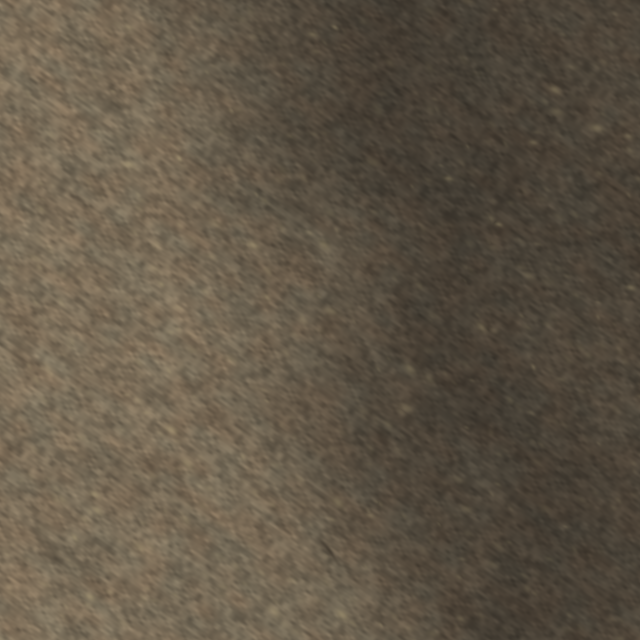
Give the GLSL for this texture, as a Shadertoy shader.

```glsl
const vec3 SHADE = vec3(0.272, 0.243, 0.203);
const vec3 LIT = vec3(0.462, 0.411, 0.335);
const vec3 FLECK = vec3(0.66, 0.60, 0.46);
const vec3 PIT = vec3(0.18, 0.155, 0.125);
const float GRAIN_ANGLE = -0.62;

// Integer hash: three random values per lattice cell
vec3 hash3(vec2 cell, float seed) {
    uvec3 v = uvec3(ivec3(vec3(cell, seed))) * 1664525u + 1013904223u;
    v.x += v.y * v.z; v.y += v.z * v.x; v.z += v.x * v.y;
    v ^= v >> 16u;
    v.x += v.y * v.z; v.y += v.z * v.x; v.z += v.x * v.y;
    return vec3(v >> 8u) / 16777216.0;
}

vec2 rotate(vec2 p, float angle) {
    float c = cos(angle), s = sin(angle);
    return vec2(c * p.x + s * p.y, c * p.y - s * p.x);
}

// Smooth value noise, centred on zero
float noise(vec2 p, float seed) {
    vec2 cell = floor(p), f = fract(p);
    f = f * f * (3.0 - 2.0 * f);
    float low = mix(hash3(cell, seed).x, hash3(cell + vec2(1, 0), seed).x, f.x);
    float high = mix(hash3(cell + vec2(0, 1), seed).x, hash3(cell + vec2(1, 1), seed).x, f.x);
    return mix(low, high, f.y) - 0.5;
}

// Scattered soft, slightly bent ellipses; halfSize is in canvas units
float scatter(vec2 p, float cells, float share, vec2 halfSize, float bend, float seed) {
    vec2 home = floor(p * cells);
    float cover = 0.0;
    for (int y = -1; y <= 1; y++) {
        for (int x = -1; x <= 1; x++) {
            vec2 cell = home + vec2(x, y);
            vec3 place = hash3(cell, seed);
            vec3 form = hash3(cell, seed + 1.0);
            vec2 d = p - (cell + place.xy) / cells;
            d = rotate(d, (form.x - 0.5) * 0.9) / (halfSize * mix(0.6, 1.3, form.y));
            d.y += bend * d.x * d.x;
            float spot = exp(-dot(d, d)) * mix(0.3, 1.0, form.z * form.z);
            cover = max(cover, spot * step(place.z, share));
        }
    }
    return cover;
}

// Broad light falling off across a slanted, wavering edge
float illumination(vec2 uv) {
    float edge = 0.69 - 0.25 * uv.y + 0.12 * noise(uv * 3.5, 1.0);
    float fromEdge = uv.x - edge;
    float light = 1.0 - smoothstep(-0.28, 0.17, fromEdge);
    float glow = 0.10 * smoothstep(0.2, 0.6, -fromEdge);
    float rebound = 0.13 * smoothstep(0.12, 0.42, fromEdge);
    return light + glow + rebound + 0.16 * noise(uv * 8.0, 2.0);
}

// Fibrous grain, longer along p.x than p.y
float grain(vec2 p) {
    return 0.10 * noise(p * vec2(24.0, 40.0), 3.0)
         + 0.22 * noise(p * vec2(75.0, 135.0), 4.0)
         + 0.20 * noise(p * vec2(120.0, 225.0) + 7.3, 5.0);
}

void mainImage(out vec4 fragColor, in vec2 fragCoord) {
    vec2 uv = fragCoord / iResolution.xy;
    vec2 fibre = rotate(uv, GRAIN_ANGLE);

    // Lit ground with grain and a faint warm-cool drift
    float light = illumination(uv);
    vec3 color = mix(SHADE, LIT, light);
    color *= 1.0 + grain(fibre);
    color *= 1.0 + vec3(0.04, -0.02, -0.05) * noise(fibre * vec2(30.0, 45.0), 6.0);

    // Pale flecks: few crisp, many faint
    float bold = scatter(fibre, 20.0, 0.24, vec2(0.0085, 0.0048), 0.1, 10.0);
    float faint = scatter(fibre, 42.0, 0.32, vec2(0.0075, 0.0038), 0.1, 20.0);
    float paleness = max(0.62 * bold, 0.30 * faint);
    color = mix(color, FLECK * mix(0.76, 1.0, clamp(light, 0.0, 1.0)), paleness);

    // Sparse dark scratches and pits
    float scratch = scatter(fibre, 6.0, 0.16, vec2(0.026, 0.0045), 0.5, 30.0);
    float pit = scatter(fibre, 15.0, 0.13, vec2(0.012, 0.006), 0.2, 40.0);
    color = mix(color, PIT, max(0.6 * scratch, 0.35 * pit));

    fragColor = vec4(color, 1.0);
}
```
